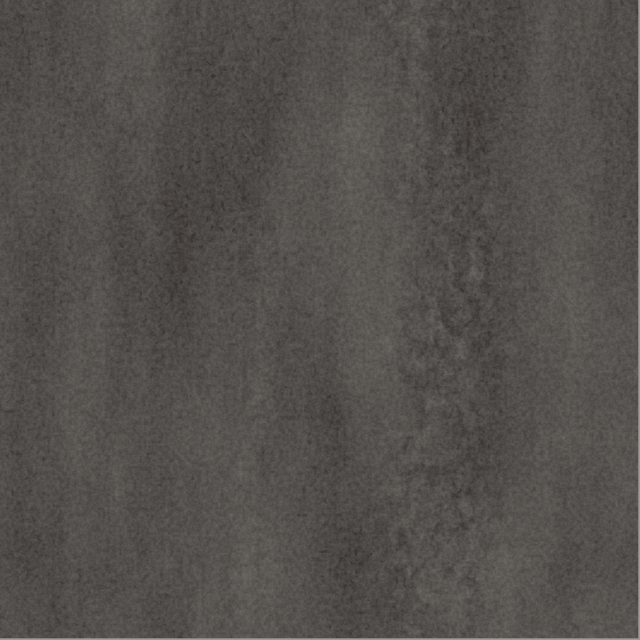
This texture is drawn by a Shadertoy shader. Its source:

```glsl
// Dark warm-grey cement tile: vertical clouding, a worn mottled band, fine pits and a pale edge.

const vec3  DARK  = vec3(0.268, 0.249, 0.238);
const vec3  LIGHT = vec3(0.392, 0.380, 0.364);
const vec3  EDGE_COLOR = vec3(0.62, 0.61, 0.60);
const float EDGE_WIDTH = 0.0026;
const float BASE_TONE  = 0.48;

const vec2  DRIFT_FREQ  = vec2(2.6, 0.9);
const vec2  CLOUD_FREQ  = vec2(6.0, 2.0);
const vec2  STREAK_FREQ = vec2(24.0, 4.5);
const vec2  GRIT_FREQ   = vec2(52.0, 36.0);
const vec2  MOTTLE_FREQ = vec2(48.0, 36.0);
const vec2  GRAIN_FREQ  = vec2(140.0, 125.0);
const vec2  PIT_FREQ    = vec2(125.0, 105.0);

const float DRIFT_AMOUNT  = 0.38;
const float CLOUD_AMOUNT  = 0.48;
const float STREAK_AMOUNT = 0.20;
const float GRIT_AMOUNT   = 0.15;
const float MOTTLE_AMOUNT = 0.72;
const float GRAIN_AMOUNT  = 0.42;
const float PIT_AMOUNT    = 0.42;

const float WORN_CENTER = 0.69;
const float WORN_WIDTH  = 0.12;

// Finer octaves lose the vertical stretch of the coarse ones
const vec2  LACUNARITY = vec2(1.9, 2.25);

// Random unit gradient for a lattice cell
vec2 cellGradient(vec2 cell) {
    uvec2 q = uvec2(ivec2(cell) + 4096);
    uint h = q.x * 1597334677u ^ q.y * 3812015801u;
    h = (h ^ (h >> 15)) * 2246822519u;
    h = (h ^ (h >> 13)) * 3266489917u;
    float angle = float((h ^ (h >> 16)) & 65535u) / 65536.0 * 6.28319;
    return vec2(cos(angle), sin(angle));
}

float gradientNoise(vec2 p) {
    vec2 i = floor(p), f = p - i;
    vec2 u = f * f * f * (f * (f * 6.0 - 15.0) + 10.0);
    float a = dot(cellGradient(i), f);
    float b = dot(cellGradient(i + vec2(1, 0)), f - vec2(1, 0));
    float c = dot(cellGradient(i + vec2(0, 1)), f - vec2(0, 1));
    float d = dot(cellGradient(i + vec2(1, 1)), f - vec2(1, 1));
    return mix(mix(a, b, u.x), mix(c, d, u.x), u.y);
}

float fbm(vec2 p, int octaves, float gain) {
    float sum = 0.0, amplitude = 1.0;
    for (int i = 0; i < octaves; i++) {
        sum += amplitude * gradientNoise(p);
        p = p * LACUNARITY + vec2(17.3, 9.1);
        amplitude *= gain;
    }
    return sum;
}

// How strongly the surface is worn: one main vertical band plus faint patches
float wornMask(vec2 uv) {
    float wander = 0.06 * gradientNoise(uv * vec2(5.0, 3.5) + 31.0);
    float band = 1.0 - smoothstep(0.25, 1.0, abs(uv.x - WORN_CENTER + wander) / WORN_WIDTH);
    band *= 0.7 + 0.8 * gradientNoise(uv * vec2(7.0, 4.0) + 53.0);
    float patches = smoothstep(0.1, 0.5, fbm(uv * vec2(6.0, 3.0) + 71.0, 3, 0.5));
    return clamp(band + 0.4 * patches, 0.0, 1.0);
}

void mainImage(out vec4 fragColor, in vec2 fragCoord) {
    vec2 uv = fragCoord / iResolution.xy;

    // Slow drift of tone, then clouds with ragged edges
    vec2 ragged = 0.012 * vec2(fbm(uv * 44.0, 2, 0.7), fbm(uv * 44.0 + 90.0, 2, 0.7));
    float drift = gradientNoise(uv * DRIFT_FREQ + 61.3);
    float clouds = fbm((uv + ragged) * CLOUD_FREQ + 12.0, 4, 0.5);

    // Soft trowel streaks running vertically, broken up by grit
    float streaks = fbm((uv + ragged) * STREAK_FREQ + 140.0, 2, 0.5);
    float grit = fbm(uv * GRIT_FREQ + 170.0, 2, 0.8);

    // Blotches inside the worn areas
    float worn = wornMask(uv);
    float mottle = fbm((uv + ragged) * MOTTLE_FREQ + 210.0, 3, 0.6);

    // Fine grain and sparse dark pits, denser in the dark clouds
    float grain = fbm(uv * GRAIN_FREQ + 330.0, 2, 0.9);
    float pits = smoothstep(0.24, 0.46, gradientNoise(uv * PIT_FREQ + 470.0));
    pits *= clamp(0.5 - 0.9 * (clouds + drift), 0.2, 1.0);

    float tone = BASE_TONE
        + DRIFT_AMOUNT * drift
        + CLOUD_AMOUNT * clouds
        + STREAK_AMOUNT * streaks
        + GRIT_AMOUNT * grit
        + MOTTLE_AMOUNT * worn * mottle
        + 0.06 * worn
        + GRAIN_AMOUNT * grain
        - PIT_AMOUNT * pits;
    vec3 color = mix(DARK, LIGHT, clamp(tone, -0.3, 1.2));

    // Pale joint along the right and lower sides
    float inset = min(1.0 - uv.x, uv.y);
    float soften = 0.7 / iResolution.y;
    float edge = 1.0 - smoothstep(EDGE_WIDTH - soften, EDGE_WIDTH + soften, inset);
    fragColor = vec4(mix(color, EDGE_COLOR, edge), 1.0);
}
```
